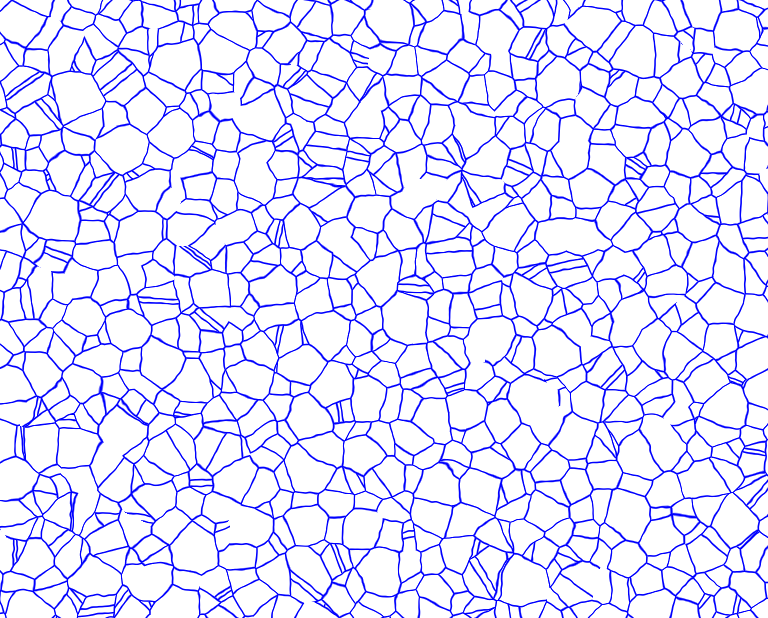
A Shadertoy shader for this pattern:

```glsl
// Draws a polycrystal grain map: thin blue, slightly ragged boundaries on white.

const float GRAINS_PER_HEIGHT = 25.0;
const float LINE_WIDTH = 0.0026;      // fraction of canvas height
const float MAX_WEIGHT = 0.9;         // strength of the largest grains
const float MERGE_CHANCE = 0.04;      // share of boundaries left out
const float TWIN_CHANCE = 0.18;       // share of grains crossed by straight bands
const float FAR = 10.0;
const vec3 PAPER = vec3(1.0);
const vec3 INK = vec3(0.0, 0.0, 1.0);

// Integer hash: three values in 0..1 for a lattice cell and a seed.
vec3 hash3(ivec2 cell, int seed) {
    uvec3 v = uvec3(ivec3(cell, seed)) * 1664525u + 1013904223u;
    v.x += v.y * v.z;
    v.y += v.z * v.x;
    v.z += v.x * v.y;
    v ^= v >> 16u;
    v.x += v.y * v.z;
    v.y += v.z * v.x;
    v.z += v.x * v.y;
    return vec3(v >> 8u) / 16777216.0;
}

// Smooth two-channel value noise in -1..1.
vec2 noise2(vec2 p, int seed) {
    ivec2 cell = ivec2(floor(p));
    vec2 t = smoothstep(0.0, 1.0, fract(p));
    vec2 low = mix(hash3(cell, seed).xy, hash3(cell + ivec2(1, 0), seed).xy, t.x);
    vec2 high = mix(hash3(cell + ivec2(0, 1), seed).xy, hash3(cell + ivec2(1, 1), seed).xy, t.x);
    return 2.0 * mix(low, high, t.y) - 1.0;
}

// Grain seed point in xy, its weight in z; few grains are heavy.
vec3 grainSite(ivec2 cell) {
    vec3 h = hash3(cell, 1);
    return vec3(vec2(cell) + h.xy, MAX_WEIGHT * h.z * h.z * h.z);
}

float power(vec2 p, vec3 site) {
    vec2 d = p - site.xy;
    return dot(d, d) - site.z;
}

// Lattice cell of the grain that owns p in the weighted Voronoi diagram.
ivec2 findGrain(vec2 p) {
    ivec2 base = ivec2(floor(p));
    ivec2 owner = base;
    float best = FAR;
    for (int y = -2; y <= 2; y++)
    for (int x = -2; x <= 2; x++) {
        ivec2 cell = base + ivec2(x, y);
        float value = power(p, grainSite(cell));
        if (value < best) {
            best = value;
            owner = cell;
        }
    }
    return owner;
}

// Distance from p to the border of its grain, ignoring merged neighbours.
float borderDistance(vec2 p, ivec2 owner) {
    ivec2 base = ivec2(floor(p));
    vec3 home = grainSite(owner);
    float homePower = power(p, home);
    float nearest = FAR;
    for (int y = -2; y <= 2; y++)
    for (int x = -2; x <= 2; x++) {
        ivec2 cell = base + ivec2(x, y);
        bool merged = hash3(cell + owner, 2).x < MERGE_CHANCE;
        if (cell == owner || merged) continue;
        vec3 site = grainSite(cell);
        float gap = power(p, site) - homePower;
        nearest = min(nearest, 0.5 * gap / max(distance(site.xy, home.xy), 0.001));
    }
    return nearest;
}

// Distance to one or two parallel twin lines crossing some grains.
float twinDistance(vec2 p, ivec2 owner) {
    vec3 pick = hash3(owner, 3);
    if (pick.x > TWIN_CHANCE) return FAR;
    float angle = 6.28318 * pick.y;
    vec2 normal = vec2(cos(angle), sin(angle));
    float across = dot(p - grainSite(owner).xy, normal) - 0.6 * (pick.z - 0.5);
    vec3 shape = hash3(owner, 4);
    float bandWidth = mix(0.13, 0.3, shape.y);
    float second = shape.x < 0.45 ? abs(across - bandWidth) : FAR;
    return min(abs(across), second);
}

void mainImage(out vec4 fragColor, in vec2 fragCoord) {
    vec2 p = fragCoord / iResolution.y * GRAINS_PER_HEIGHT;

    // Gentle bends plus a fine ragged edge.
    vec2 ragged = p + 0.03 * noise2(p * 4.3, 5);
    vec2 warped = ragged + 0.13 * noise2(p * 1.1, 6);

    ivec2 owner = findGrain(warped);
    float d = min(borderDistance(warped, owner), twinDistance(ragged, owner));

    // Antialiased stroke, one pixel of softness.
    float pixel = GRAINS_PER_HEIGHT / iResolution.y;
    float halfWidth = 0.5 * LINE_WIDTH * GRAINS_PER_HEIGHT;
    float coverage = clamp((halfWidth - d) / pixel + 0.5, 0.0, 1.0);
    fragColor = vec4(mix(PAPER, INK, coverage), 1.0);
}
```
